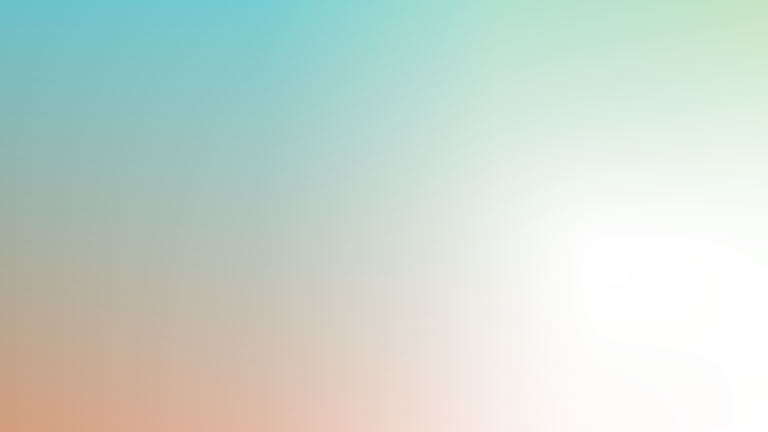
Give the GLSL for this background, as a Shadertoy shader.

```glsl
// A soft colour wash: teal to pale green along the top, clay to white along
// the bottom. Two horizontal ramps are blended by height, then a white glow
// with a long falloff is laid over the lower right.

const vec3 WHITE = vec3(1.0);

const vec3 TEAL  = vec3(0.416, 0.757, 0.792);
const vec3 AQUA  = vec3(0.465, 0.805, 0.822);
const vec3 MINT  = vec3(0.698, 0.882, 0.816);
const vec3 LEAF  = vec3(0.776, 0.894, 0.776);

const vec3 CLAY  = vec3(0.820, 0.600, 0.470);
const vec3 SAND  = vec3(0.870, 0.695, 0.608);
const vec3 BLUSH = vec3(0.968, 0.872, 0.845);
const vec3 PEARL = vec3(1.000, 0.996, 0.996);

// Position of x between two stops, limited to 0..1
float span(float start, float end, float x) {
    return clamp((x - start) / (end - start), 0.0, 1.0);
}

// Four-colour ramp with inner stops at stops.x and stops.y
vec3 ramp(vec3 a, vec3 b, vec3 c, vec3 d, vec2 stops, float x) {
    vec3 color = mix(a, b, span(0.0, stops.x, x));
    color = mix(color, c, span(stops.x, stops.y, x));
    return mix(color, d, span(stops.y, 1.0, x));
}

// Glow of the given radius, stretched toward the right and the bottom
float glow(vec2 uv, vec2 center, float radius, float aspect) {
    vec2 offset = (uv - center) * vec2(aspect, 1.0);
    offset.x *= offset.x > 0.0 ? 0.25 : 1.0;
    offset.y *= offset.y < 0.0 ? 0.4 : 1.0;
    return 1.0 / (1.0 + dot(offset, offset) / (radius * radius));
}

void mainImage(out vec4 fragColor, in vec2 fragCoord) {
    vec2 uv = fragCoord / iResolution.xy;
    float aspect = iResolution.x / iResolution.y;

    // Horizontal ramps blended from bottom to top
    vec2 stops = vec2(0.34, 0.65);
    vec3 top = ramp(TEAL, AQUA, MINT, LEAF, stops, uv.x);
    vec3 bottom = ramp(CLAY, SAND, BLUSH, PEARL, stops, uv.x);
    vec3 color = mix(bottom, top, uv.y);

    // White glow, fading out toward the top edge
    float topFade = 1.0 - pow(uv.y, 4.0);
    float light = glow(uv, vec2(0.79, 0.41), 0.29, aspect) * topFade;
    color = mix(color, WHITE, light);

    fragColor = vec4(color, 1.0);
}
```
